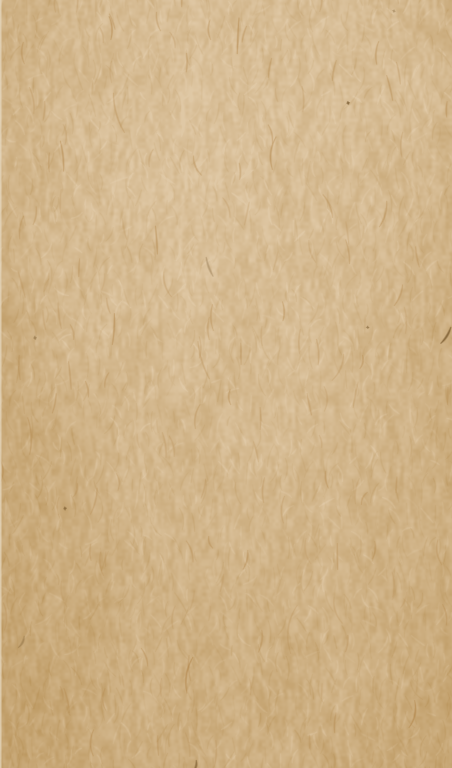
Reproduce this texture procedurally as a WebGL 2 fragment shader.

```glsl
#version 300 es
precision highp float;
// Kraft paper: warm tan sheet with fine upright fibres, sparse dark strands and specks.

uniform vec2 u_resolution;
out vec4 fragColor;

const vec3 PALE = vec3(0.855, 0.755, 0.605);
const vec3 TAN = vec3(0.770, 0.640, 0.440);
const vec3 STRAND = vec3(0.690, 0.510, 0.270);
const vec3 SPECK = vec3(0.430, 0.310, 0.140);
const vec3 RIM = vec3(0.910, 0.860, 0.770);
const float FOOT_SHADE = 0.62;      // darkening towards the bottom
const float SIDE_SHADE = 0.42;      // darkening towards the sides
const float CLOUD_AMOUNT = 0.40;
const float GRAIN_AMOUNT = 0.55;
const float FIBRE_AMOUNT = 0.32;
const float RIM_WIDTH = 0.003;

float hash(vec2 p) {
    return fract(sin(dot(p, vec2(127.1, 311.7))) * 43758.5);
}

float noise(vec2 p) {
    vec2 i = floor(p), f = fract(p);
    f = f * f * (3.0 - 2.0 * f);
    float low = mix(hash(i), hash(i + vec2(1.0, 0.0)), f.x);
    float high = mix(hash(i + vec2(0.0, 1.0)), hash(i + vec2(1.0, 1.0)), f.x);
    return mix(low, high, f.y);
}

float clouds(vec2 p) {
    float sum = 0.0, weight = 0.5;
    for (int i = 0; i < 4; i++) {
        sum += weight * noise(p);
        p = p * 2.03 + 17.3;
        weight *= 0.55;
    }
    return sum;
}

// Coverage of curved, tapered fibres, at most one per cell of a square grid.
float fibres(vec2 p, float cell, float density, float halfLength,
             float halfWidth, float spread, float seed) {
    float soft = max(0.0014, 0.8 / u_resolution.y);
    vec2 home = floor(p / cell);
    float cover = 0.0;
    for (int y = -1; y <= 1; y++) {
        for (int x = -1; x <= 1; x++) {
            vec2 id = home + vec2(x, y);
            vec2 key = id + seed;
            if (hash(key + 3.7) > density) continue;
            vec2 centre = (id + vec2(hash(key), hash(key + 9.1))) * cell;
            float angle = (hash(key + 21.3) + hash(key + 27.9) - 1.0) * spread;
            float c = cos(angle), s = sin(angle);
            vec2 q = mat2(c, s, -s, c) * (p - centre);
            float reach = halfLength * mix(0.4, 1.0, hash(key + 33.1));
            float along = clamp(q.y / reach, -1.0, 1.0);
            q.x += (hash(key + 41.7) - 0.5) * 0.5 * reach * along * along;
            float d = length(vec2(q.x, q.y - along * reach));
            float width = halfWidth * (1.0 - 0.6 * along * along);
            float strength = mix(0.4, 1.0, hash(key + 52.3));
            cover = max(cover, strength * (1.0 - smoothstep(width - soft, width + soft, d)));
        }
    }
    return cover;
}

void main() {
    vec2 uv = gl_FragCoord.xy / u_resolution;
    vec2 p = gl_FragCoord.xy / u_resolution.y;

    // Broad lighting: palest above the middle, deeper at the foot and sides
    float foot = pow(max(0.85 - uv.y, 0.0) / 0.85, 1.2);
    float side = pow(abs(uv.x - 0.54) * 2.0, 2.4);
    float tone = 0.02 + FOOT_SHADE * foot + SIDE_SHADE * side;
    tone += 0.12 * smoothstep(0.85, 1.0, uv.y);

    // Mottling and upright grain
    tone += CLOUD_AMOUNT * (clouds(p * vec2(16.0, 9.0)) - 0.5);
    vec2 warped = p + 0.012 * vec2(noise(p * 22.0) - 0.5, noise(p * 22.0 + 40.0) - 0.5);
    tone += GRAIN_AMOUNT * (noise(warped * vec2(190.0, 65.0)) - 0.5);
    tone += 0.5 * GRAIN_AMOUNT * (noise(p * 230.0 + 71.0) - 0.5);

    // Dense faint fibres, dark and pale
    tone += FIBRE_AMOUNT * fibres(p, 0.018, 0.75, 0.015, 0.0010, 0.7, 11.0);
    tone -= FIBRE_AMOUNT * fibres(p, 0.020, 0.75, 0.012, 0.0012, 1.3, 47.0);
    vec3 colour = mix(PALE, TAN, clamp(tone, -0.25, 1.35));

    // Ochre strands, short and long
    colour = mix(colour, STRAND, 0.42 * fibres(p, 0.045, 0.45, 0.018, 0.0011, 0.5, 83.0));
    colour = mix(colour, STRAND, 0.60 * fibres(p, 0.120, 0.40, 0.034, 0.0011, 0.5, 131.0));

    // Rare dark slivers and round specks
    colour = mix(colour, SPECK, 0.75 * fibres(p, 0.150, 0.18, 0.014, 0.0014, 0.9, 177.0));
    colour = mix(colour, SPECK, 0.75 * fibres(p, 0.130, 0.25, 0.002, 0.0020, 1.5, 211.0));

    // Pale rim on the left
    float rim = 1.0 - smoothstep(0.3 * RIM_WIDTH, RIM_WIDTH, p.x);
    fragColor = vec4(mix(colour, RIM, 0.7 * rim), 1.0);
}
```
